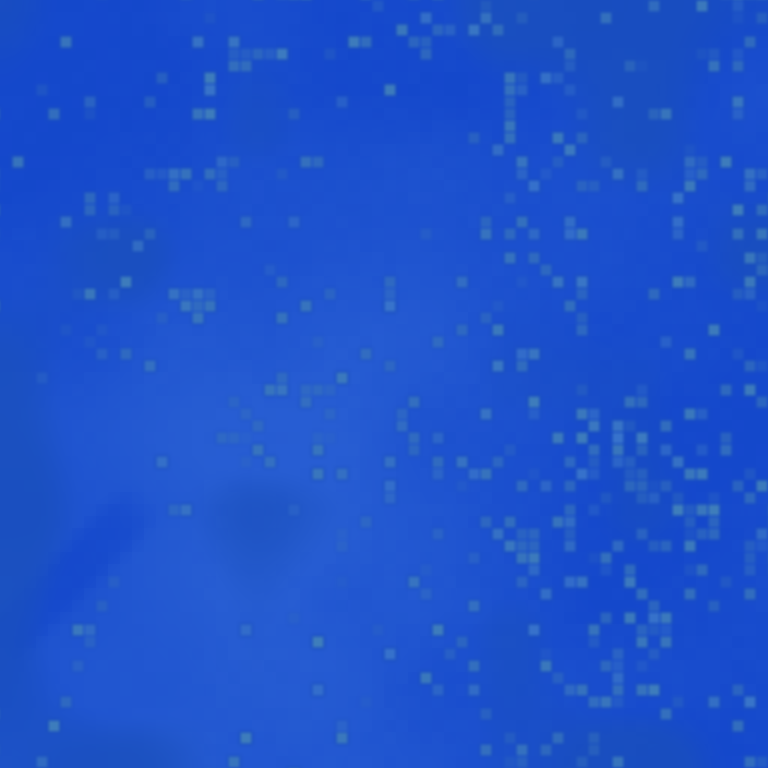
A Shadertoy shader for this background:

```glsl
// Blue mosaic field with soft tonal drifts and scattered pale teal square tiles.

const float GRID = 64.0;               // tiles along the canvas height
const vec3 DEEP_BLUE = vec3(0.080, 0.282, 0.798);
const vec3 LIGHT_BLUE = vec3(0.154, 0.366, 0.826);
const vec3 SHADE_BLUE = vec3(0.100, 0.310, 0.735);
const vec3 TEAL = vec3(0.245, 0.490, 0.735);
const vec3 PALE_BLUE = vec3(0.205, 0.430, 0.830);
const float TILE_DENSITY = 0.165;
const float TILE_BLUR = 0.24;
const float TONE_JITTER = 0.10;
const float TONE_CONTRAST = 1.75;
const float PATCH_STRENGTH = 0.75;
const vec2 CALM_CORNER = vec2(0.25, 0.49);

float hash(vec2 p) {
    return fract(sin(dot(p, vec2(127.1, 311.7))) * 43758.5453);
}

float valueNoise(vec2 p) {
    vec2 i = floor(p);
    vec2 f = fract(p);
    f = f * f * (3.0 - 2.0 * f);
    float low = mix(hash(i), hash(i + vec2(1.0, 0.0)), f.x);
    float high = mix(hash(i + vec2(0.0, 1.0)), hash(i + vec2(1.0, 1.0)), f.x);
    return mix(low, high, f.y);
}

bool inCalmCorner(vec2 p) {
    return p.x < CALM_CORNER.x && p.y < CALM_CORNER.y;
}

// Broad light and dark areas: dark top and right, bright middle and lower left.
float fieldTone(vec2 p) {
    float drift = 0.6 * valueNoise(p * 4.0 + 3.7) + 0.4 * valueNoise(p * 9.0 + 11.0);
    float glow = 1.0 - smoothstep(0.1, 0.72, length((p - vec2(0.27, 0.22)) * vec2(1.0, 0.85)));
    float tone = 0.36 + TONE_CONTRAST * (0.5 * (glow - 0.4) + 0.5 * (drift - 0.5));

    // Dark diagonal streak in the calm corner.
    vec2 q = p - vec2(0.09, 0.25);
    float across = abs(q.y - q.x) * 0.7071;
    float along = abs(q.x + q.y) * 0.7071;
    float streak = (1.0 - smoothstep(0.015, 0.045, across)) * (1.0 - smoothstep(0.09, 0.16, along));
    return clamp(tone - 0.45 * streak, 0.0, 1.0);
}

// Strength of the pale tile in a cell: singles, upright pairs and flat pairs.
float tileStrength(vec2 cell) {
    vec2 p = (cell + 0.5) / GRID;
    float cluster = mix(0.25, 1.75, smoothstep(0.15, 0.85, valueNoise(p * 7.0 + 21.0)));
    float sparse = mix(0.65, 1.0, smoothstep(0.1, 0.4, p.x));
    float chance = TILE_DENSITY * cluster * sparse * (inCalmCorner(p) ? 0.04 : 1.0);
    float single = step(hash(cell + 83.1), 0.65 * chance);
    float upright = step(hash(floor(cell / vec2(1.0, 2.0)) + 131.3), 0.22 * chance);
    float flatPair = step(hash(floor(cell / vec2(2.0, 1.0)) + 193.7), 0.13 * chance);
    return max(single, max(upright, flatPair)) * mix(0.15, 1.0, hash(cell + 17.9));
}

// Soft-edged square around the origin, in cell units.
float softSquare(vec2 offset, float halfSize, float blur) {
    vec2 d = 1.0 - smoothstep(halfSize - blur, halfSize + blur, abs(offset));
    return d.x * d.y;
}

void mainImage(out vec4 fragColor, in vec2 fragCoord) {
    vec2 uv = fragCoord / iResolution.y;
    vec2 cell = floor(uv * GRID);
    vec2 local = fract(uv * GRID) - 0.5;
    vec2 center = (cell + 0.5) / GRID;

    // Background: broad tone with a faint mosaic step per cell.
    float steppedTone = mix(fieldTone(uv), fieldTone(center), 0.6);
    float jitter = (hash(cell + 5.3) - 0.5) * TONE_JITTER * (inCalmCorner(center) ? 0.4 : 1.0);
    vec3 color = mix(DEEP_BLUE, LIGHT_BLUE, clamp(steppedTone + jitter, 0.0, 1.0));

    // Broad duller patches.
    float patches = smoothstep(0.55, 0.85, valueNoise(uv * 6.0 + 47.0));
    color = mix(color, SHADE_BLUE, PATCH_STRENGTH * patches);

    // Pale tiles with a dull halo, blurred slightly into neighbouring cells.
    float halo = 0.0;
    float cover = 0.0;
    vec3 tintSum = vec3(0.0);
    for (int y = -1; y <= 1; y++) {
        for (int x = -1; x <= 1; x++) {
            vec2 shift = vec2(float(x), float(y));
            float strength = tileStrength(cell + shift);
            float core = strength * softSquare(local - shift, 0.44, TILE_BLUR);
            float warmth = smoothstep(0.4, 1.0, hash(cell + shift + 67.3));
            halo = max(halo, strength * softSquare(local - shift, 0.6, 0.35));
            tintSum += core * mix(TEAL, PALE_BLUE, 0.7 * warmth);
            cover += core;
        }
    }
    color = mix(color, SHADE_BLUE, 0.7 * halo);
    color = mix(color, tintSum / max(cover, 0.0001), min(cover, 1.0));

    fragColor = vec4(color, 1.0);
}
```
